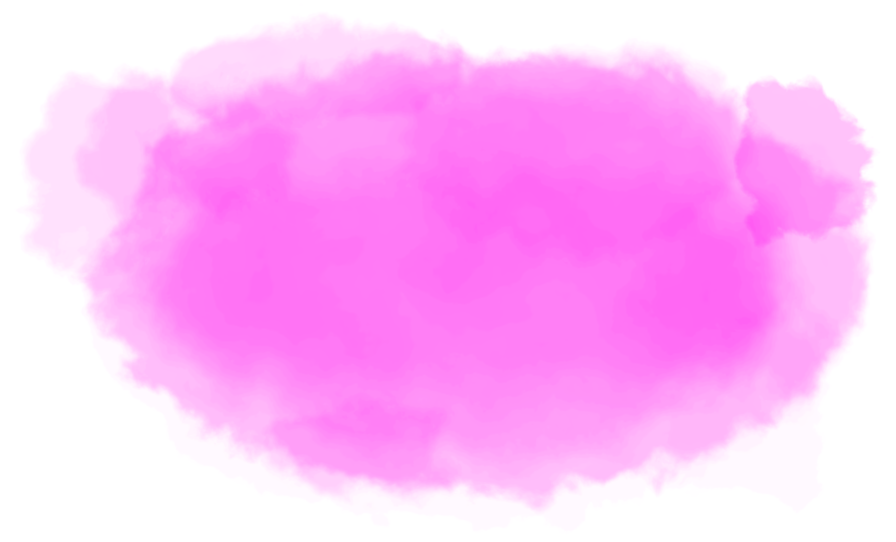
A Shadertoy shader for this background:

```glsl
// A wide pink watercolour blot on white paper. Overlapping washes with
// noise-torn rims multiply their transmitted light, then faint tonal
// contours and mottling give the look of dried pigment.

#define PAPER_WIDTH 1.652   // canvas width, in canvas heights
#define WARP 0.07           // broad wander of the outlines
#define RAGGED 0.11         // fine tearing of the rims
#define TEAR_SCALE 15.0
#define MOTTLE 0.20         // uneven pigment inside the blot
#define TONE_STEPS 42.0     // number of dried tonal contours
#define BLUE_LOSS 0.078     // blue absorbed relative to green

float hash(vec2 p) {
    vec3 h = fract(vec3(p.xyx) * 0.1031);
    h += dot(h, h.yzx + 33.33);
    return fract((h.x + h.y) * h.z);
}

float noise(vec2 p) {
    vec2 cell = floor(p), f = fract(p);
    f = f * f * (3.0 - 2.0 * f);
    return mix(mix(hash(cell), hash(cell + vec2(1, 0)), f.x),
               mix(hash(cell + vec2(0, 1)), hash(cell + vec2(1, 1)), f.x), f.y);
}

// Fractal noise centred on zero
float fbm(vec2 p) {
    float sum = 0.0, gain = 0.5;
    for (int i = 0; i < 5; i++) {
        sum += gain * (noise(p) - 0.5);
        p = mat2(1.6, 1.2, -1.2, 1.6) * p + 7.3;
        gain *= 0.5;
    }
    return sum;
}

// Light passed by one wash: a superellipse with a torn rim.
// fade is the inward blend width, power the squareness of the shape.
float wash(vec2 p, vec2 centre, vec2 radius, float power, float fade, float ink) {
    vec2 d = p - centre;
    vec2 s = pow(abs(d / radius) + 1e-4, vec2(power));
    float k = max(pow(s.x + s.y, 1.0 / power), 1e-3);
    float dist = length(d) * (1.0 - 1.0 / k);
    dist += RAGGED * fbm(p * TEAR_SCALE + centre * 31.0);
    float pixel = 1.0 / iResolution.y;
    return 1.0 - ink * (1.0 - smoothstep(-fade - pixel, pixel, dist));
}

// Smoothed staircase that turns gradients into soft contours
float contour(float x) {
    float level = x * TONE_STEPS;
    float w = clamp(fwidth(level), 0.08, 0.5);
    return (floor(level) + smoothstep(0.5 - w, 0.5 + w, fract(level))) / TONE_STEPS;
}

void mainImage(out vec4 fragColor, in vec2 fragCoord) {
    vec2 p = fragCoord / iResolution.xy * vec2(PAPER_WIDTH, 1.0);
    vec2 q = p + WARP * vec2(fbm(p * 5.0), fbm(p * 5.0 + 40.0));

    // Barely tinted veils under the blot
    float light = 0.995;
    light *= wash(q, vec2(0.86, 0.473), vec2(0.71, 0.455), 2.0, 0.02, 0.022);
    light *= wash(q, vec2(1.387, 0.194), vec2(0.145, 0.115), 4.0, 0.02, 0.022);

    // Pale patches spreading past the rim
    light *= wash(q, vec2(0.190, 0.685), vec2(0.145, 0.165), 3.0, 0.04, 0.11);
    light *= wash(q, vec2(0.345, 0.730), vec2(0.220, 0.140), 2.5, 0.05, 0.15);
    light *= wash(q, vec2(0.580, 0.860), vec2(0.290, 0.095), 2.5, 0.05, 0.15);
    light *= wash(q, vec2(1.484, 0.700), vec2(0.115, 0.155), 4.0, 0.02, 0.24);
    light *= wash(q, vec2(0.667, 0.172), vec2(0.180, 0.110), 3.0, 0.06, 0.16);
    light *= wash(q, vec2(1.420, 0.355), vec2(0.145, 0.110), 2.5, 0.08, 0.15);

    // Main body, growing denser towards the middle
    light *= wash(q, vec2(0.882, 0.500), vec2(0.720, 0.435), 2.0, 0.05, 0.24);
    light *= wash(q, vec2(0.860, 0.516), vec2(0.645, 0.400), 2.0, 0.13, 0.21);
    light *= wash(q, vec2(1.070, 0.720), vec2(0.340, 0.210), 2.0, 0.06, 0.13);
    light *= wash(q, vec2(0.850, 0.490), vec2(0.640, 0.260), 2.2, 0.15, 0.18);

    // Pools of settled pigment
    light *= wash(q, vec2(1.290, 0.460), vec2(0.170, 0.180), 2.0, 0.09, 0.12);
    light *= wash(q, vec2(0.570, 0.495), vec2(0.240, 0.170), 2.0, 0.10, 0.06);
    light *= wash(q, vec2(0.880, 0.510), vec2(0.160, 0.100), 2.0, 0.08, 0.05);

    // Mottling acts only where pigment lies
    float pigment = 1.0 - light;
    pigment *= 1.0 + MOTTLE * fbm(q * 6.0 + 11.0);
    pigment = mix(pigment, contour(pigment), 0.7);

    vec3 colour = vec3(1.0, 1.0 - pigment, 1.0 - BLUE_LOSS * pigment);
    fragColor = vec4(clamp(colour, 0.0, 1.0), 1.0);
}
```
